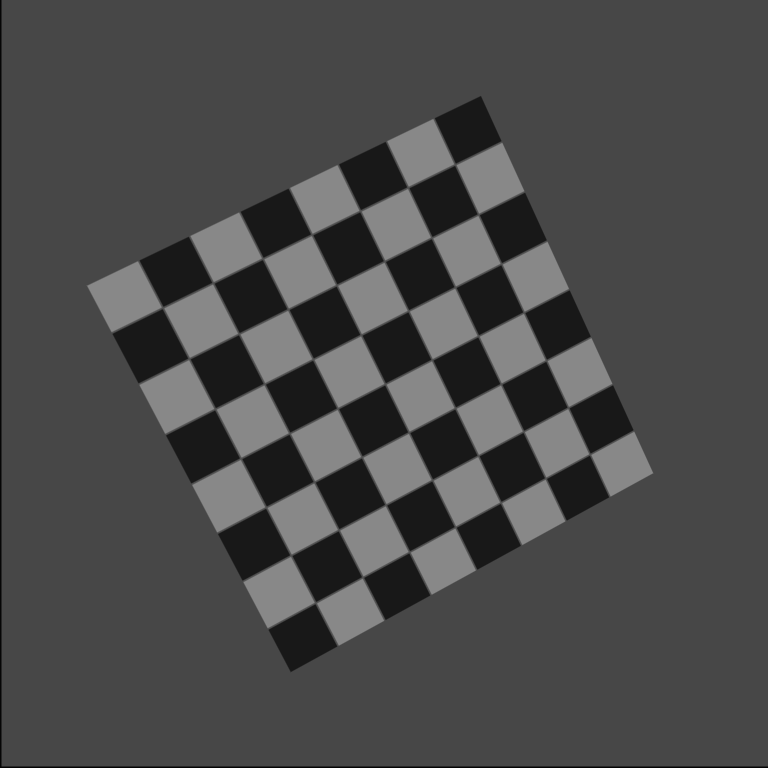
This pattern is drawn by a WebGL 1 fragment shader. Its source:

```glsl
precision highp float;
// A tilted checkerboard seen in slight perspective on a flat grey ground.
// Each point is taken back through the projective map of a quad to board
// cells, where the squares and the trimmed board outline are drawn softly.
uniform vec2 u_resolution;

// Quad on the canvas, spanning columns 0..8 and rows 1..7 of the board
const vec2 TOP_LEFT     = vec2(0.1458, 0.5664);
const vec2 TOP_RIGHT    = vec2(0.6536, 0.8151);
const vec2 BOTTOM_RIGHT = vec2(0.8255, 0.4388);
const vec2 BOTTOM_LEFT  = vec2(0.3490, 0.1810);
const vec2 QUAD_CELLS   = vec2(8.0, 6.0);
const vec2 QUAD_START   = vec2(0.0, 1.0);

// Visible board in cells: the outer rows are slightly trimmed
const vec2 BOARD_MIN = vec2(0.0, 0.09);
const vec2 BOARD_MAX = vec2(8.0, 7.92);

const float CELL_SIZE   = 0.072;   // mean cell width on the canvas
const float EDGE_SOFT   = 0.0022;  // half width of the soft edges
const float FRAME_WIDTH = 0.00195; // dark line at left and bottom

const vec3 GROUND = vec3(0.28);
const vec3 LIGHT  = vec3(0.535);
const vec3 DARK   = vec3(0.095);
const vec3 FRAME  = vec3(0.02);

float cross2(vec2 a, vec2 b) {
  return a.x * b.y - a.y * b.x;
}

// Inverse projective map: canvas point to unit square of the quad
vec2 quadToUnit(vec2 p) {
  vec2 right = TOP_RIGHT - BOTTOM_RIGHT;
  vec2 bottom = BOTTOM_LEFT - BOTTOM_RIGHT;
  vec2 skew = TOP_LEFT - TOP_RIGHT + BOTTOM_RIGHT - BOTTOM_LEFT;
  float area = cross2(right, bottom);
  float g = cross2(skew, bottom) / area;
  float h = cross2(right, skew) / area;
  vec2 e = TOP_RIGHT - TOP_LEFT + g * (TOP_RIGHT - p);
  vec2 f = BOTTOM_LEFT - TOP_LEFT + h * (BOTTOM_LEFT - p);
  vec2 q = p - TOP_LEFT;
  return vec2(cross2(q, f), cross2(e, q)) / cross2(e, f);
}

// Soft alternating sign per cell along both axes
vec2 stripes(vec2 cell, float soft) {
  vec2 lineDist = 0.5 - abs(fract(cell) - 0.5);
  vec2 parity = 1.0 - 2.0 * mod(floor(cell), 2.0);
  return parity * smoothstep(0.0, soft, lineDist);
}

void main() {
  vec2 p = gl_FragCoord.xy / u_resolution;
  vec2 pixel = 1.0 / u_resolution;
  vec2 cell = QUAD_START + QUAD_CELLS * quadToUnit(p);
  float soft = max(EDGE_SOFT, 0.7 * max(pixel.x, pixel.y)) / CELL_SIZE;

  // Squares, held solid up to the outer edge
  vec2 s = stripes(clamp(cell, vec2(soft), vec2(8.0 - soft)), soft);
  vec3 squares = mix(DARK, LIGHT, 0.5 + 0.5 * s.x * s.y);

  // Board outline
  vec2 inset = min(cell - BOARD_MIN, BOARD_MAX - cell);
  float board = smoothstep(-0.5 * soft, 0.5 * soft, min(inset.x, inset.y));
  vec3 color = mix(GROUND, squares, board);

  // Thin dark line along the left and bottom
  vec2 inside = clamp((p - FRAME_WIDTH) / pixel + 0.5, 0.0, 1.0);
  color = mix(FRAME, color, inside.x * inside.y);

  gl_FragColor = vec4(color, 1.0);
}
```
